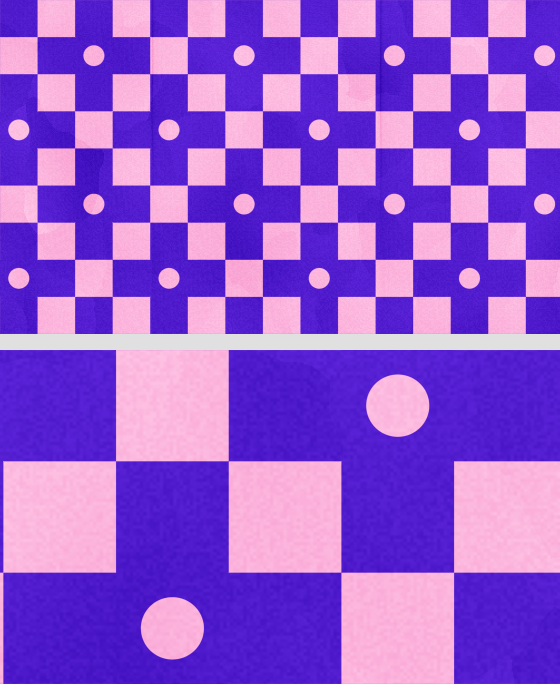
Top, the full canvas; bottom, a detail of the centre.
Give the GLSL for this pattern, as a Shadertoy shader.

```glsl
// Pink checks and dots on violet paper, with print grain, creases and two vertical folds.

const vec2  GRID        = vec2(14.91, 9.0);  // cells across and down the canvas
const float DOT_RADIUS  = 0.28;              // in cells
const vec3  VIOLET_DEEP = vec3(0.25, 0.06, 0.745);
const vec3  VIOLET_LIT  = vec3(0.39, 0.16, 0.875);
const vec3  PINK_DEEP   = vec3(0.975, 0.635, 0.825);
const vec3  PINK_LIT    = vec3(1.0, 0.79, 0.91);
const float GRAIN_SCALE = 300.0;             // specks per canvas height
const float GRAIN_DEPTH = 0.42;
const float CLOUD_DEPTH = 0.55;
const float FACET_DEPTH = 0.30;
const float FOLD_DEPTH  = 0.65;
const vec2  FOLDS_X     = vec2(0.456, 1.139); // in canvas heights

float hash(vec2 p) {
    return fract(sin(dot(p, vec2(127.1, 311.7))) * 43758.545);
}

vec2 hash2(vec2 p) {
    return vec2(hash(p), hash(p + 37.3));
}

float noise(vec2 p) {
    vec2 i = floor(p), f = fract(p);
    f = f * f * (3.0 - 2.0 * f);
    return mix(mix(hash(i), hash(i + vec2(1, 0)), f.x),
               mix(hash(i + vec2(0, 1)), hash(i + vec2(1, 1)), f.x), f.y);
}

float fbm(vec2 p) {
    float sum = 0.0, amp = 0.5;
    for (int i = 0; i < 4; i++) {
        sum += amp * noise(p);
        p = mat2(1.6, 1.2, -1.2, 1.6) * p + 5.7;
        amp *= 0.5;
    }
    return sum;
}

// Offset from the nearest copy of a centre repeated at the given period.
vec2 repeatAt(vec2 p, vec2 centre, float period) {
    return mod(p - centre + 0.5 * period, period) - 0.5 * period;
}

float square(vec2 p) {
    return max(abs(p.x), abs(p.y)) - 0.5;
}

float dotShape(vec2 p) {
    return length(p) - DOT_RADIUS;
}

// Signed distance to the pink shapes, in cells.
float patternDistance(vec2 g) {
    float d = square(repeatAt(g, vec2(1.5, 0.5), 2.0));
    d = min(d, square(repeatAt(g, vec2(2.5, 1.5), 4.0)));
    d = min(d, square(repeatAt(g, vec2(0.5, 3.5), 4.0)));
    d = min(d, dotShape(repeatAt(g, vec2(0.5, 1.5), 4.0)));
    return min(d, dotShape(repeatAt(g, vec2(2.5, 3.5), 4.0)));
}

// Crumpled facets: each cell of a warped mosaic tilts its own way.
float facets(vec2 p) {
    p += 0.7 * vec2(fbm(p * 1.3), fbm(p * 1.3 + 19.0));
    vec2 base = floor(p), nearest = vec2(9.0), id = base;
    for (int y = -1; y <= 1; y++)
    for (int x = -1; x <= 1; x++) {
        vec2 c = base + vec2(x, y);
        vec2 d = p - c - hash2(c);
        if (dot(d, d) < dot(nearest, nearest)) { nearest = d; id = c; }
    }
    return dot(nearest, 2.0 * hash2(id + 71.0) - 1.0);
}

// Narrow dark crease with a soft shadow on its right, fading downwards.
float fold(vec2 p, float x) {
    float d = p.x - x + 0.006 * (noise(vec2(p.y * 6.0, x * 40.0)) - 0.5);
    float crease = exp(-abs(d) / 0.0025) * smoothstep(0.2, 0.75, p.y);
    float shadow = smoothstep(-0.002, 0.002, d) * exp(-max(d, 0.0) / 0.045);
    return crease + 0.35 * shadow * (0.4 + 0.6 * noise(p * 7.0 + x));
}

void mainImage(out vec4 fragColor, in vec2 fragCoord) {
    vec2 p = fragCoord / iResolution.y;
    vec2 g = fragCoord / iResolution.xy * GRID;

    // Printed shapes
    float pixel = GRID.y / iResolution.y;
    float ink = smoothstep(-0.7 * pixel, 0.7 * pixel, -patternDistance(g));

    // Paper wear
    float tone = 0.5;
    tone += CLOUD_DEPTH * (fbm(p * 4.0 + 3.0) - 0.47);
    tone += FACET_DEPTH * facets(p * vec2(5.5, 4.0));
    tone += GRAIN_DEPTH * (noise(p * GRAIN_SCALE) - 0.5);
    tone -= FOLD_DEPTH * (fold(p, FOLDS_X.x) + fold(p, FOLDS_X.y));
    tone = clamp(tone, -0.3, 1.1);

    vec3 violet = mix(VIOLET_DEEP, VIOLET_LIT, tone);
    vec3 pink = mix(PINK_DEEP, PINK_LIT, tone);
    fragColor = vec4(clamp(mix(violet, pink, ink), 0.0, 1.0), 1.0);
}
```
